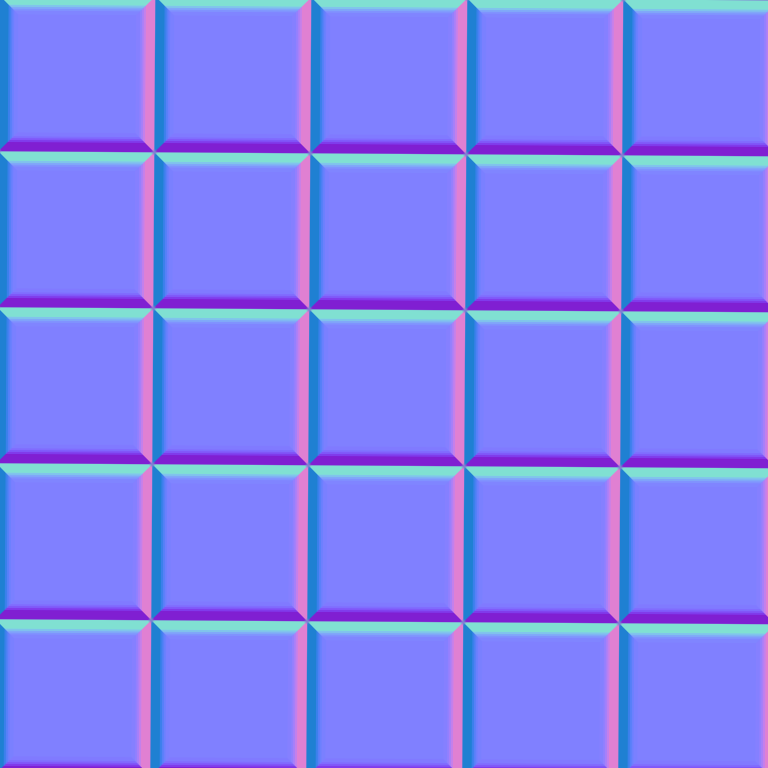
This texture map is drawn by a WebGL 1 fragment shader. Its source:

```glsl
precision highp float;

uniform vec2 u_resolution;

// Grid layout, in canvas units
const float TILE_PITCH = 0.2031;
const float GRID_SKEW = 0.0065;
const vec2 GRID_ORIGIN = vec2(0.1957, 0.8030);

// Bevel profile: outer limit of each facet, in tile units, and its tilt
const vec4 FACET_LIMITS = vec4(0.060, 0.073, 0.085, 0.097);
const vec4 FACET_TILTS = vec4(0.76, 0.54, 0.32, 0.15);
const float RIM_LIMIT = 0.122;
const float RIM_TILT = 0.04;
const float JUNCTION_RADIUS = 0.026;

// Sine of the bevel angle, stepping down from the seam to the flat face
float bevelTilt(float depth, float pixel) {
  vec4 inside = 1.0 - smoothstep(FACET_LIMITS - pixel, FACET_LIMITS + pixel, vec4(depth));
  float rim = 1.0 - smoothstep(RIM_LIMIT - pixel, RIM_LIMIT + pixel, depth);
  vec4 drops = FACET_TILTS - vec4(FACET_TILTS.yzw, RIM_TILT);
  return dot(inside, drops) + rim * RIM_TILT;
}

// Surface normal of one bevelled square tile
vec3 tileNormal(vec2 cell, float pixel) {
  vec2 side = cell - 0.5;
  vec2 edge = 0.5 - abs(side);
  float tilt = bevelTilt(min(edge.x, edge.y), pixel * 0.6);

  // Outward direction, softened at seams and along the mitred corners
  vec2 outward = sign(side) * clamp(edge / (pixel * 0.6), 0.0, 1.0);
  float mitre = smoothstep(-pixel, pixel, edge.x - edge.y);
  vec2 slope = outward * vec2(1.0 - mitre, mitre) * tilt;

  // Opposing slopes cancel where four tiles meet
  slope *= smoothstep(0.0, JUNCTION_RADIUS, length(edge));
  return vec3(slope, sqrt(1.0 - tilt * tilt));
}

void main() {
  vec2 canvas = gl_FragCoord.xy / u_resolution;
  float pixel = 1.0 / (min(u_resolution.x, u_resolution.y) * TILE_PITCH);

  // Slightly turned square grid
  vec2 turned = canvas + GRID_SKEW * vec2(-canvas.y, canvas.x);
  vec2 cell = fract((turned - GRID_ORIGIN) / TILE_PITCH);

  // Encode the normal as colour
  gl_FragColor = vec4(tileNormal(cell, pixel) * 0.5 + 0.5, 1.0);
}
```
